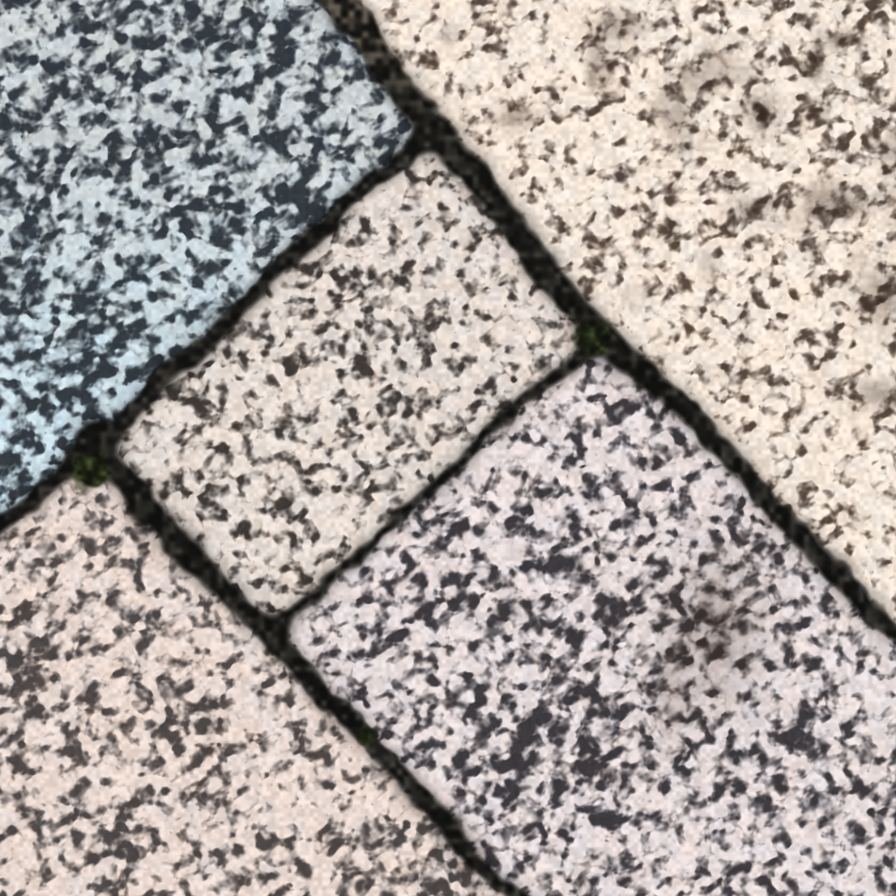
This texture is drawn by a WebGL 2 fragment shader. Its source:

```glsl
#version 300 es
precision highp float;
// Speckled granite paving: five worn blocks split by dark diagonal joints.
// Joints are wobbling tapered polylines; half-planes choose each block's tint,
// and layered noise gives the mineral grain, stains, grit and moss.
uniform vec2 u_resolution;
out vec4 fragColor;

float hash(vec2 p) {
  vec3 q = fract(vec3(p.xyx) * 0.1031);
  q += dot(q, q.yzx + 33.33);
  return fract((q.x + q.y) * q.z);
}

float noise(vec2 p) {
  vec2 i = floor(p), f = fract(p);
  f = f * f * (3.0 - 2.0 * f);
  return mix(mix(hash(i), hash(i + vec2(1, 0)), f.x),
             mix(hash(i + vec2(0, 1)), hash(i + vec2(1, 1)), f.x), f.y);
}

float smoothMin(float a, float b, float k) {
  float h = max(k - abs(a - b), 0.0) / k;
  return min(a, b) - h * h * k * 0.25;
}

// Distance to a polyline whose half width goes from w0 to w1
float joint(vec2 p, vec2 v[5], float w0, float w1) {
  float d = 1.0;
  for (int i = 0; i < 4; i++) {
    vec2 e = v[i + 1] - v[i], r = p - v[i];
    float t = clamp(dot(r, e) / dot(e, e), 0.0, 1.0);
    d = min(d, length(r - e * t) - mix(w0, w1, (float(i) + t) / 4.0));
  }
  return d;
}

// Soft round patch, 1 at its centre
float patchAt(vec2 p, vec2 c, vec2 size) {
  vec2 q = (p - c) / size;
  return exp(-dot(q, q));
}

// Irregular mineral speckle, roughly 0..1
float grain(vec2 p) {
  vec2 q = mat2(0.85, -0.53, 0.53, 0.85) * p * vec2(1.0, 1.12);
  q += 0.006 * (vec2(noise(p * 55.0), noise(p * 55.0 + 31.0)) - 0.5);
  return 0.52 * noise(q * 82.0) + 0.33 * noise(q * 145.0 + 17.0)
       + 0.15 * noise(q * 260.0 + 5.0);
}

void main() {
  vec2 p = gl_FragCoord.xy / u_resolution;
  vec2 wobble = vec2(noise(p * 22.0), noise(p * 22.0 + 40.0)) - 0.5;
  vec2 chips = vec2(noise(p * 70.0 + 9.0), noise(p * 70.0 + 63.0)) - 0.5;
  vec2 w = p + 0.011 * wobble + 0.006 * chips;

  // Joints: long right one, upper left, lower left, short cross joint
  float right = joint(w, vec2[5](vec2(0.365, 1.01), vec2(0.485, 0.862),
    vec2(0.638, 0.659), vec2(0.807, 0.496), vec2(1.01, 0.278)), 0.016, 0.009);
  float upper = joint(w, vec2[5](vec2(-0.01, 0.405), vec2(0.130, 0.524),
    vec2(0.300, 0.688), vec2(0.390, 0.772), vec2(0.478, 0.850)), 0.009, 0.008);
  float lower = joint(w, vec2[5](vec2(0.105, 0.503), vec2(0.195, 0.396),
    vec2(0.306, 0.290), vec2(0.404, 0.184), vec2(0.585, -0.015)), 0.014, 0.007);
  float cross = joint(w, vec2[5](vec2(0.306, 0.292), vec2(0.417, 0.395),
    vec2(0.521, 0.490), vec2(0.590, 0.557), vec2(0.651, 0.607)), 0.004, 0.006);
  float gap = smoothMin(smoothMin(right, upper, 0.03),
                        smoothMin(lower, cross, 0.02), 0.035);

  // Sides of the joints pick the block
  bool isRight = p.y > max(1.0 - 1.27 * (p.x - 0.371), 0.659 - 1.03 * (p.x - 0.638));
  bool isBlue = p.y > 0.411 + 0.916 * p.x;
  bool isLeft = p.y < 0.486 - 1.082 * (p.x - 0.124);
  bool isCentre = p.y > 0.297 + 0.887 * (p.x - 0.306);

  float cloud = noise(p * 9.0 + 3.0);
  float blot = noise(p * 24.0 + 11.0);
  vec3 light = vec3(0.90, 0.87, 0.85), dark = vec3(0.25, 0.23, 0.22);
  float threshold = 0.0, stain = 0.0;
  if (isRight) {
    light = vec3(0.95, 0.91, 0.87);
    dark = vec3(0.33, 0.28, 0.25);
    threshold = -0.05;
    stain = smoothstep(0.70, 0.92, blot) * smoothstep(0.45, 0.9, p.y) * 0.6
      + patchAt(p, vec2(0.69, 0.97), vec2(0.025, 0.016))
      + patchAt(p, vec2(0.575, 0.868), vec2(0.02, 0.012))
      + patchAt(p, vec2(0.85, 0.875), vec2(0.018, 0.02))
      + patchAt(p, vec2(0.91, 0.925), vec2(0.011, 0.016))
      + patchAt(p, vec2(0.84, 0.767), vec2(0.019, 0.013))
      + patchAt(p, vec2(0.935, 0.772), vec2(0.035, 0.014))
      + patchAt(p, vec2(0.985, 0.67), vec2(0.025, 0.03))
      + patchAt(p, vec2(0.98, 0.56), vec2(0.025, 0.014));
  } else if (isBlue) {
    light = mix(vec3(0.80, 0.84, 0.86), vec3(0.79, 0.89, 0.95), smoothstep(0.9, 0.4, p.y));
    dark = vec3(0.20, 0.23, 0.26);
    threshold = 0.07;
  } else if (isLeft) {
    light = vec3(0.91, 0.86, 0.84);
    dark = vec3(0.30, 0.28, 0.28);
    threshold = 0.16 * (patchAt(p, vec2(0.02, 0.25), vec2(0.05, 0.07))
      + patchAt(p, vec2(0.09, 0.07), vec2(0.05, 0.03))
      + patchAt(p, vec2(0.51, 0.03), vec2(0.06, 0.05)));
  } else if (!isCentre) {
    light = vec3(0.90, 0.87, 0.88);
    dark = vec3(0.24, 0.23, 0.25);
    threshold = 0.02 + 0.09 * patchAt(p, vec2(0.60, 0.17), vec2(0.13, 0.09));
    stain = 0.65 * patchAt(p, vec2(0.80, 0.30), vec2(0.05, 0.075))
      + 0.4 * patchAt(p, vec2(0.75, 0.22), vec2(0.02, 0.05));
  }

  // Mineral grain, calmer and paler along the worn edges
  float rim = exp(-max(gap, 0.0) * 65.0);
  float g = grain(p) - threshold - 0.07 * (cloud - 0.5) + (isBlue ? 0.0 : 0.06 * rim);
  float tone = smoothstep(0.23, 0.57, g);
  vec3 color = mix(dark, light, tone);
  color *= 0.92 + 0.16 * noise(p * 210.0 + 71.0);
  color *= mix(vec3(1), vec3(1.04, 0.99, 0.94), 0.6 * noise(p * 60.0 + 21.0));
  stain = clamp(stain, 0.0, 1.0);
  color = mix(color, vec3(0.20, 0.15, 0.12), stain * (0.85 - 0.5 * smoothstep(0.4, 0.7, g)));

  // Contact shade, then gritty joint filling
  color *= 1.0 - 0.45 * exp(-max(gap, 0.0) * 170.0);
  float grit = noise(p * 130.0 + 8.0);
  vec3 soil = mix(vec3(0.06, 0.06, 0.055), vec3(0.25, 0.24, 0.22), grit * grit);
  soil += vec3(0.15, 0.13, 0.11) * smoothstep(0.86, 0.96, p.y) * grit;
  color = mix(color, soil, smoothstep(0.004, -0.004, gap));

  // Moss tufts at the junctions
  float moss = patchAt(p, vec2(0.660, 0.622), vec2(0.022, 0.022))
    + patchAt(p, vec2(0.102, 0.475), vec2(0.022, 0.025))
    + patchAt(p, vec2(0.408, 0.181), vec2(0.012, 0.012));
  vec3 mossColor = mix(vec3(0.07, 0.08, 0.05), vec3(0.31, 0.36, 0.20), grit * noise(p * 180.0));
  color = mix(color, mossColor, smoothstep(0.3, 0.7, moss + 0.4 * (grit - 0.5)));
  fragColor = vec4(clamp(color, 0.0, 1.0), 1.0);
}
```
